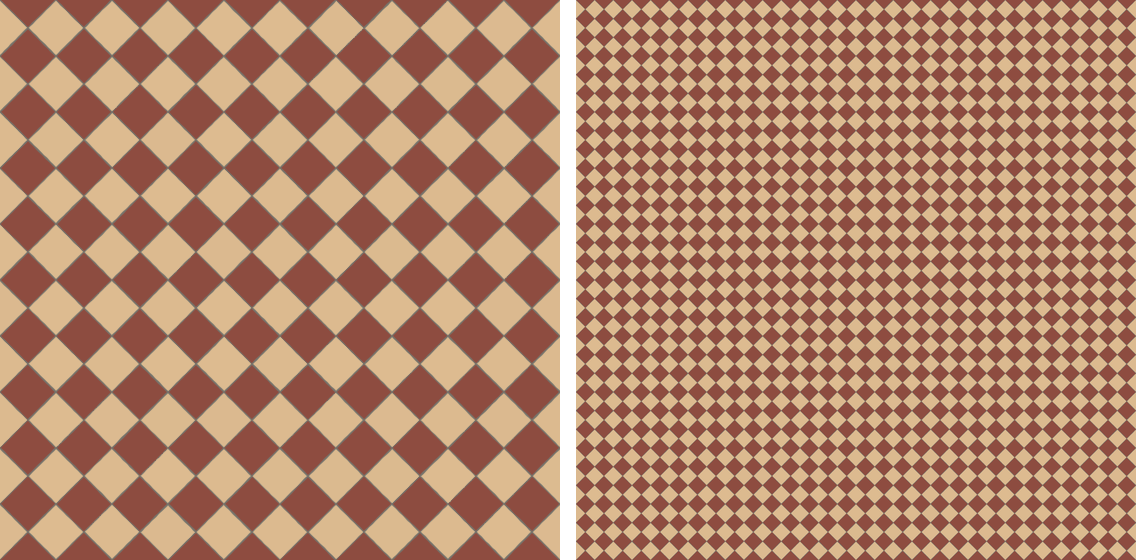
Left: one tile. Right: repeated 3 by 3.
Write a Shadertoy shader that draws this pattern.

```glsl
const float REPEATS = 10.0;

float hash(vec2 p) {
    vec3 q = fract(p.xyx * vec3(0.1031, 0.1030, 0.0973));
    q += dot(q, q.yzx + 33.33);
    return fract((q.x + q.y) * q.z);
}

vec2 latticeGradient(vec2 cell, float period) {
    float angle = 6.2832 * hash(mod(cell, period) + 7.0);
    return vec2(cos(angle), sin(angle));
}

// Gradient noise that wraps after a whole number of cells
float gradientNoise(vec2 p, float period) {
    vec2 i = floor(p), f = fract(p);
    vec2 u = f * f * f * (f * (f * 6.0 - 15.0) + 10.0);
    vec2 e = vec2(1.0, 0.0);
    float a = dot(latticeGradient(i, period), f);
    float b = dot(latticeGradient(i + e.xy, period), f - e.xy);
    float c = dot(latticeGradient(i + e.yx, period), f - e.yx);
    float d = dot(latticeGradient(i + e.xx, period), f - e.xx);
    return mix(mix(a, b, u.x), mix(c, d, u.x), u.y);
}

void mainImage(out vec4 fragColor, in vec2 fragCoord) {
    vec2 p = REPEATS * fragCoord / iResolution.xy;
    float pixel = 1.4142 * REPEATS / iResolution.y;

    // Diagonal checker cells, identified by their wrapped centres
    vec2 diagonal = vec2(p.x + p.y, p.x - p.y);
    vec2 cell = floor(diagonal);
    vec2 centre = mod(vec2(cell.x + cell.y + 1.0, cell.x - cell.y), 2.0 * REPEATS);
    float isCream = mod(cell.x + cell.y, 2.0);

    // Slightly misplaced tiles with faintly uneven edges
    vec2 shift = vec2(hash(centre + 3.0), hash(centre + 31.0)) - 0.5;
    vec2 local = abs(fract(diagonal) - 0.5 - 0.012 * shift);
    float inset = 0.5 - max(local.x, local.y);
    inset += 0.012 * gradientNoise(p * 8.0, 8.0 * REPEATS);
    float tileMask = smoothstep(-0.75 * pixel, 0.75 * pixel, inset - 0.016);

    // Clay colours with a barely visible change of tone
    vec3 tile = mix(vec3(0.555, 0.298, 0.25), vec3(0.863, 0.73, 0.562), isCream);
    tile *= 1.0 + 0.008 * (hash(centre + 57.0) - 0.5);
    vec3 grout = vec3(0.46, 0.45, 0.42);
    fragColor = vec4(mix(grout, tile, tileMask), 1.0);
}
```
